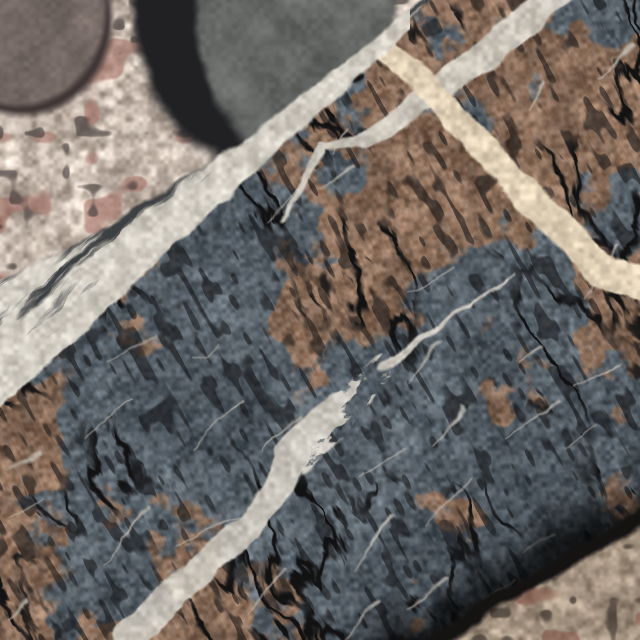
A WebGL 2 fragment shader for this texture:

```glsl
#version 300 es
precision highp float;
uniform vec2 u_resolution;
out vec4 fragColor;

float hash(vec2 p) {
  return fract(sin(dot(p, vec2(127.1, 311.7))) * 43758.5453);
}

float noise(vec2 p) {
  vec2 i = floor(p), f = fract(p);
  f = f * f * (3.0 - 2.0 * f);
  return mix(mix(hash(i), hash(i + vec2(1, 0)), f.x),
             mix(hash(i + vec2(0, 1)), hash(i + vec2(1, 1)), f.x), f.y);
}

float fbm(vec2 p) {
  float sum = 0.0, amp = 0.5;
  for (int i = 0; i < 5; i++) {
    sum += amp * noise(p);
    p = mat2(1.6, 1.2, -1.2, 1.6) * p + 7.3;
    amp *= 0.5;
  }
  return sum;
}

// Coverage of a tapering stroke from a to b
float vein(vec2 p, vec2 a, vec2 b, float wa, float wb) {
  vec2 ab = b - a;
  float t = clamp(dot(p - a, ab) / dot(ab, ab), 0.0, 1.0);
  return smoothstep(0.003, -0.003, length(p - a - ab * t) - mix(wa, wb, t));
}

float ellipse(vec2 p, vec2 center, vec2 radii, float blur) {
  return smoothstep(1.0 + blur, 1.0 - blur, length((p - center) / radii));
}

// Coordinates stretched along the steep cleavage of the rock
vec2 cleavage(vec2 p) {
  return vec2(dot(p, vec2(0.87, 0.49)) * 3.2, dot(p, vec2(0.49, -0.87)));
}

float relief(vec2 p) {
  return fbm(cleavage(p) * 13.0) + 0.55 * fbm(p * 55.0);
}

// Short pale strokes scattered over a jittered grid
float veinlets(vec2 p) {
  float cover = 0.0;
  vec2 cell = floor(p * 8.0);
  for (int y = -1; y <= 1; y++)
    for (int x = -1; x <= 1; x++) {
      vec2 id = cell + vec2(x, y);
      vec2 mid = (id + 0.2 + 0.6 * vec2(hash(id), hash(id + 31.0))) / 8.0;
      float angle = 0.7 + 0.7 * (hash(id + 57.0) - 0.5);
      vec2 arm = vec2(cos(angle), sin(angle)) * mix(0.02, 0.055, hash(id + 83.0));
      float stroke = vein(p, mid - arm, mid + arm, 0.0005, 0.004 * hash(id + 11.0));
      cover = max(cover, stroke * step(0.5, hash(id + 5.0)));
    }
  return cover;
}

vec3 sand(vec2 p) {
  vec3 col = mix(vec3(0.58, 0.52, 0.48), vec3(0.86, 0.81, 0.76), fbm(p * 16.0) * 1.3);
  col += 0.32 * (noise(p * 75.0) - 0.5) + 0.16 * (noise(p * 150.0) - 0.5);
  col = mix(col, vec3(0.62, 0.42, 0.38), 0.6 * smoothstep(0.72, 0.85, noise(p * 28.0 + 9.0)));
  return mix(col, vec3(0.3, 0.27, 0.26), 0.7 * smoothstep(0.76, 0.9, noise(p * 48.0 + 3.0)));
}

vec3 rock(vec2 p) {
  float slope = relief(p + vec2(-0.003, 0.003)) - relief(p + vec2(0.003, -0.003));
  float grain = noise(p * 140.0) - 0.5;
  vec3 slate = mix(vec3(0.22, 0.25, 0.28), vec3(0.44, 0.48, 0.51), fbm(p * 13.0 + 4.0));
  vec3 rust = mix(vec3(0.4, 0.31, 0.25), vec3(0.68, 0.55, 0.46), fbm(p * 24.0 + 20.0));
  float patches = fbm(p * 6.0 + 2.0) + 0.25 * (fbm(p * 32.0) - 0.5);
  patches -= 0.16 * smoothstep(0.45, 0.1, p.y) * smoothstep(0.4, 0.7, p.x);
  vec3 col = mix(slate, rust, smoothstep(0.48, 0.54, patches));
  col *= 1.0 - 0.85 * slope;
  col += 0.17 * grain;

  // Dark cracks
  vec2 q = cleavage(p + 0.03 * (fbm(p * 14.0) - 0.5)) * 5.0;
  float ridge = 1.0 - abs(2.0 * fbm(q + 13.0) - 0.96);
  float crack = smoothstep(0.9, 0.98, ridge) * smoothstep(0.36, 0.56, fbm(p * 7.0 + 40.0));
  float pits = smoothstep(0.66, 0.8, noise(cleavage(p) * 32.0)) * 0.55;
  return mix(col, vec3(0.07, 0.07, 0.075), max(crack, pits));
}

void main() {
  vec2 p = gl_FragCoord.xy / u_resolution;
  vec2 w = p + 0.026 * (vec2(fbm(p * 18.0), fbm(p * 18.0 + 50.0)) - 0.48);
  float grain = noise(p * 120.0) - 0.5;
  vec3 col = rock(p);

  // Thin and wide veins
  vec3 quartz = vec3(0.83, 0.81, 0.77) + 0.24 * (fbm(p * 40.0) - 0.5) + 0.16 * grain;
  col = mix(col, quartz * 0.9, 0.8 * veinlets(w));
  float pale = vein(w, vec2(0.89, 1.02), vec2(0.68, 0.855), 0.02, 0.022);
  pale = max(pale, vein(w, vec2(0.68, 0.855), vec2(0.57, 0.78), 0.022, 0.012));
  pale = max(pale, vein(w, vec2(0.57, 0.78), vec2(0.5, 0.775), 0.01, 0.006));
  pale = max(pale, vein(w, vec2(0.5, 0.775), vec2(0.44, 0.65), 0.008, 0.003));
  pale = max(pale, vein(w, vec2(0.2, 0.0), vec2(0.39, 0.18), 0.028, 0.019));
  pale = max(pale, vein(w, vec2(0.39, 0.18), vec2(0.47, 0.29), 0.021, 0.024));
  float broken = vein(w, vec2(0.47, 0.29), vec2(0.6, 0.43), 0.036, 0.018);
  pale = max(pale, broken * smoothstep(0.43, 0.53, fbm(cleavage(p).yx * vec2(50.0, 9.0))));
  pale = max(pale, vein(w, vec2(0.6, 0.43), vec2(0.79, 0.56), 0.007, 0.001));
  col = mix(col, quartz, pale * 0.92);
  float cream = vein(w, vec2(0.6, 0.93), vec2(0.82, 0.7), 0.019, 0.021);
  cream = max(cream, vein(w, vec2(0.82, 0.7), vec2(0.94, 0.58), 0.021, 0.024));
  cream = max(cream, vein(w, vec2(0.94, 0.58), vec2(1.02, 0.55), 0.024, 0.026));
  col = mix(col, quartz * vec3(1.07, 1.02, 0.94), cream);

  // Streaked pale border along the upper edge
  float edge = w.y - 0.56 - 0.45 * w.x - 0.35 * w.x * w.x;
  float band = (w.y - 0.38 - 0.93 * w.x) / 1.366;
  float streak = fbm(vec2(dot(w, vec2(0.68, 0.73)) * 7.0, band * 55.0));
  vec3 border = mix(vec3(0.24, 0.25, 0.26), quartz, smoothstep(0.34, 0.54, streak + 0.1 - 0.2 * p.x));
  col = mix(col, border, smoothstep(-0.005, 0.005, band));
  col = mix(col, quartz, smoothstep(0.021, 0.015, abs(band - 0.004)) * step(p.x, 0.64));

  // Gravel and blurred pebbles behind the rock
  vec3 ground = sand(p);
  ground = mix(ground, vec3(0.13, 0.13, 0.14), ellipse(w, vec2(0.38, 1.0), vec2(0.17, 0.25), 0.07));
  vec3 stone = vec3(0.4, 0.41, 0.4) + 0.16 * (fbm(p * 22.0) - 0.5) + 0.06 * grain;
  ground = mix(ground, stone, ellipse(w, vec2(0.46, 0.99), vec2(0.155, 0.23), 0.06));
  ground = mix(ground, vec3(0.25, 0.21, 0.21), ellipse(p, vec2(0.035, 0.97), vec2(0.14, 0.15), 0.06));
  ground = mix(ground, stone * vec3(1.14, 1.0, 0.98), ellipse(p, vec2(0.03, 0.985), vec2(0.135, 0.15), 0.05));
  col = mix(col, ground, smoothstep(-0.004, 0.006, edge) * step(p.x, 0.66));

  // Shadow and sand below the lower right corner
  float under = w.x * 0.51 - w.y * 0.86 - 0.355;
  col *= 1.0 - 0.75 * smoothstep(-0.11, -0.01, under + 0.09 * (fbm(p * 20.0) - 0.5));
  col = mix(col, vec3(0.08, 0.075, 0.07), smoothstep(-0.025, -0.015, under));
  col = mix(col, sand(p) * vec3(0.83, 0.8, 0.75), smoothstep(-0.004, 0.008, under));
  fragColor = vec4(clamp(col, 0.0, 1.0), 1.0);
}
```
